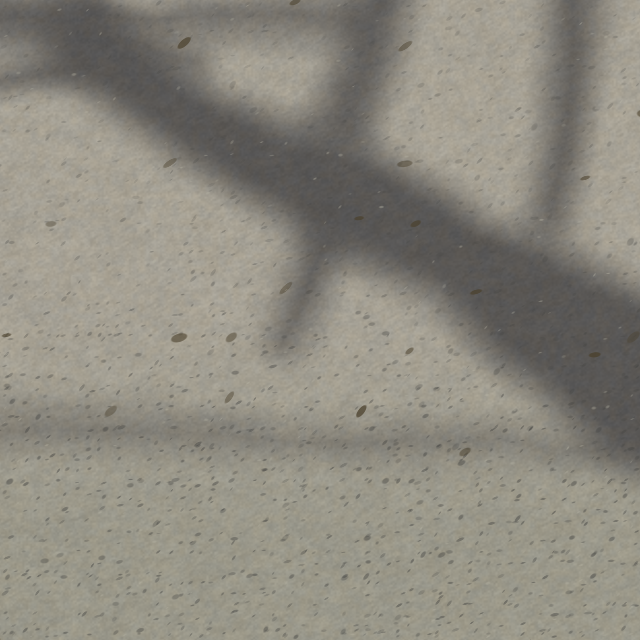
Write a three.js fragment shader that draws this texture.

```glsl
#define SUNLIT vec3(0.652, 0.632, 0.582)
#define SUNLIT_LOW vec3(0.605, 0.595, 0.540)
#define SHADOW vec3(0.340, 0.332, 0.325)
#define FLECK_DARK vec3(0.27, 0.27, 0.26)
#define FLECK_BROWN vec3(0.29, 0.25, 0.17)
#define PENUMBRA 0.046
#define EDGE_WOBBLE 0.022
#define GRAIN 0.075
#define FLECK_SLANT 0.5

varying vec2 vUv;

float hash(vec2 p) {
  return fract(sin(dot(p, vec2(12.9898, 78.233))) * 43758.5453);
}

float noise(vec2 p) {
  vec2 i = floor(p);
  vec2 f = fract(p);
  f = f * f * (3.0 - 2.0 * f);
  return mix(mix(hash(i), hash(i + vec2(1.0, 0.0)), f.x),
             mix(hash(i + vec2(0.0, 1.0)), hash(i + vec2(1.0)), f.x), f.y);
}

vec2 rotate(vec2 p, float a) {
  float c = cos(a);
  float s = sin(a);
  return vec2(c * p.x + s * p.y, c * p.y - s * p.x);
}

// Distance to a limb from a to b whose radius changes along its length
float limb(vec2 p, vec2 a, vec2 b, float ra, float rb) {
  vec2 pa = p - a;
  vec2 ba = b - a;
  float h = clamp(dot(pa, ba) / dot(ba, ba), 0.0, 1.0);
  return length(pa - ba * h) - mix(ra, rb, h);
}

// Light that passes a blurred limb
float lightPast(float d, float blur, float strength) {
  return 1.0 - strength * (1.0 - smoothstep(-blur, blur, d));
}

float sunlight(vec2 p) {
  // Thick diagonal bough
  float bough = limb(p, vec2(0.13, 0.935), vec2(0.325, 0.80), 0.060, 0.063);
  bough = min(bough, limb(p, vec2(0.325, 0.80), vec2(0.52, 0.703), 0.063, 0.085));
  bough = min(bough, limb(p, vec2(0.52, 0.703), vec2(0.716, 0.594), 0.085, 0.078));
  bough = min(bough, limb(p, vec2(0.716, 0.594), vec2(1.03, 0.395), 0.078, 0.135));
  float light = lightPast(bough, PENUMBRA, 0.97);

  // Upper left fork and the twigs around the bright gap
  light *= lightPast(limb(p, vec2(-0.05, 0.975), vec2(0.13, 0.96), 0.035, 0.04), 0.04, 0.85);
  light *= lightPast(limb(p, vec2(-0.05, 0.875), vec2(0.13, 0.90), 0.014, 0.025), 0.035, 0.8);
  light *= lightPast(limb(p, vec2(0.20, 0.93), vec2(0.31, 0.91), 0.03, 0.02), 0.045, 0.65);
  light *= lightPast(limb(p, vec2(0.15, 0.98), vec2(0.55, 0.965), 0.018, 0.028), 0.04, 0.72);
  light *= lightPast(limb(p, vec2(0.61, 1.03), vec2(0.53, 0.82), 0.04, 0.045), 0.045, 0.85);

  // Upright stem on the right and the short hanging branch
  light *= lightPast(limb(p, vec2(0.905, 1.03), vec2(0.855, 0.66), 0.038, 0.028), 0.040, 0.82);
  light *= lightPast(limb(p, vec2(0.52, 0.65), vec2(0.445, 0.465), 0.05, 0.018), 0.050, 0.86);

  // Faint level band
  light *= lightPast(limb(p, vec2(-0.05, 0.335), vec2(1.05, 0.295), 0.018, 0.014), 0.050, 0.57);
  light *= lightPast(limb(p, vec2(-0.05, 0.375), vec2(0.40, 0.345), 0.012, 0.0), 0.050, 0.22);
  return light;
}

// Slanted grit, at most one fleck in each cell
float flecks(vec2 p, float cells, float density, float size) {
  vec2 id = floor(p * cells);
  vec2 jitter = vec2(hash(id + 3.1), hash(id + 7.7));
  vec2 q = (fract(p * cells) - 0.3 - 0.4 * jitter) / cells;
  q = rotate(q, FLECK_SLANT + 0.9 * (hash(id + 13.3) - 0.5));
  float radius = size * mix(0.5, 1.0, hash(id + 19.9));
  float aspect = mix(1.5, 3.2, hash(id + 23.5));
  float d = length(q * vec2(1.0, aspect)) - radius;
  float present = step(hash(id + 31.7), density);
  return present * (1.0 - smoothstep(-0.0015, 0.0025, d)) * mix(0.45, 1.0, jitter.x);
}

void main() {
  vec2 p = vUv;
  vec2 wobble = vec2(noise(p * 9.0), noise(p * 9.0 + 41.0)) - 0.5;
  float light = sunlight(p + EDGE_WOBBLE * wobble);

  // Concrete under sun and shade
  vec3 ground = mix(SUNLIT_LOW, SUNLIT, smoothstep(0.12, 0.55, p.y));
  vec3 color = mix(SHADOW, ground, light);

  // Mottling and slanted fine grain
  vec2 slanted = rotate(p, FLECK_SLANT);
  float grain = 0.45 * (noise(slanted * vec2(130.0, 260.0)) - 0.5);
  grain += 0.40 * (noise(p * 330.0 + 17.0) - 0.5);
  grain += 0.30 * (noise(slanted * vec2(35.0, 65.0)) - 0.5);
  color *= 1.0 + 2.0 * GRAIN * grain;
  color += 0.018 * (noise(p * 95.0 + 5.0) - 0.5) * vec3(1.0, 0.2, -1.0);

  // Grit, denser on the lower ground
  float lower = 1.0 - smoothstep(0.25, 0.75, p.y);
  for (int i = 0; i < 3; i++) {
    float k = float(i);
    float grit = flecks(p + k * 0.37, 62.0 - 14.0 * k, 0.14 + 0.14 * lower, 0.0038 + 0.0012 * k);
    color = mix(color, FLECK_DARK, grit * mix(0.28, 0.48, lower));
  }
  color = mix(color, FLECK_BROWN, 0.8 * flecks(p + 0.13, 11.0, 0.16, 0.013));
  color = mix(color, vec3(0.72, 0.71, 0.65), 0.4 * flecks(p + 0.71, 48.0, 0.10, 0.003));

  gl_FragColor = vec4(color, 1.0);
}
```
